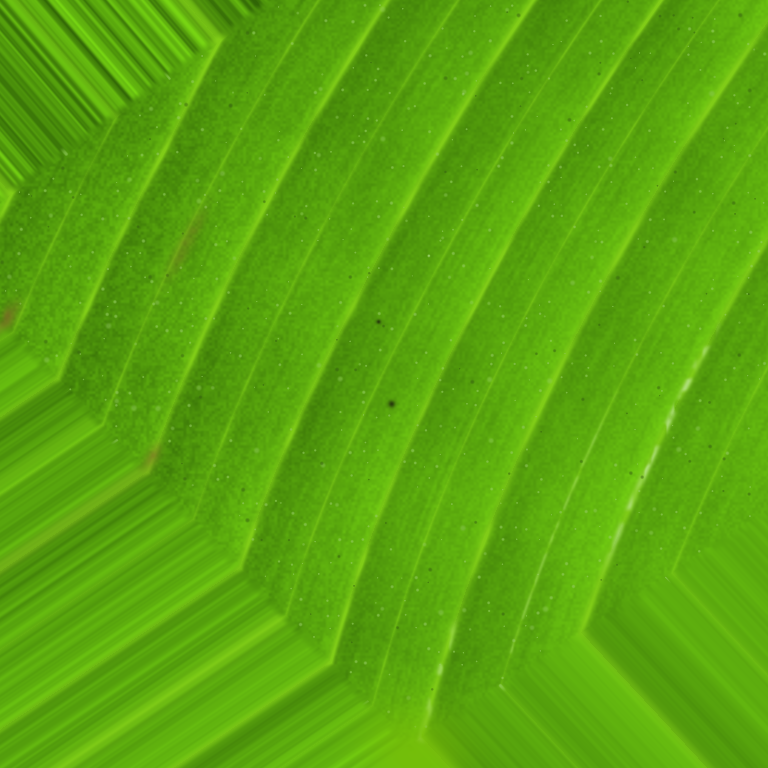
This texture is drawn by a WebGL 1 fragment shader. Its source:

```glsl
precision highp float;
// Close view of a ribbed green leaf: curved veins are the whole-number lines of a
// bent coordinate, with folded shading, grain and specks between them. Past three
// slanted borders the surface is pulled outward into straight streaks.
uniform vec2 u_resolution;

float hash(vec2 p) {
  vec3 h = fract(vec3(p.xyx) * 0.1031);
  h += dot(h, h.yzx + 33.33);
  return fract((h.x + h.y) * h.z);
}

float noise(vec2 p) {
  vec2 i = floor(p), f = fract(p);
  f = f * f * (3.0 - 2.0 * f);
  return mix(mix(hash(i), hash(i + vec2(1.0, 0.0)), f.x),
             mix(hash(i + vec2(0.0, 1.0)), hash(i + vec2(1.0)), f.x), f.y);
}

float clouds(vec2 p) {
  return 0.55 * noise(p) + 0.3 * noise(p * 2.03 + 7.1) + 0.15 * noise(p * 4.1 + 3.3);
}

// Slides points beyond a border back onto it along a fixed direction
vec2 pullToBorder(vec2 p, vec2 onBorder, vec2 inward, vec2 along) {
  float d = min(dot(p - onBorder, inward), 0.0);
  return p - along * d / dot(along, inward);
}

float ridge(float dist, float width) {
  return exp(-dist * dist / (width * width));
}

// Bent coordinate across the ribs: even numbers are main veins, odd are minor
float ribCoord(vec2 p) {
  float start = 0.329 - 0.635 * p.y + 0.245 * p.y * p.y;
  float k = (p.x - start) / (0.0875 - 0.0115 * p.y);
  float bulge = 0.2 - 0.15 * smoothstep(0.3, 0.75, p.y);
  float shift = bulge * ridge(k - 4.7, 1.5) - 0.13 * ridge(k - 7.5, 0.8);
  shift -= 0.12 * ridge(k, 0.7) * (1.0 - smoothstep(0.03, 0.2, p.y));
  return k - shift - 0.2 * smoothstep(9.5, 11.1, k);
}

// Soft oval spot tilted with the veins; size is (across, along)
float spot(vec2 p, vec2 center, vec2 size) {
  vec2 d = p - center;
  vec2 q = vec2(d.x * 0.88 + d.y * 0.47, d.y * 0.88 - d.x * 0.47) / size;
  return exp(-dot(q, q));
}

// Small round flecks, one candidate per grid cell
float flecks(vec2 p, float cells, float density) {
  vec2 g = p * cells, id = floor(g);
  vec2 center = 0.25 + 0.5 * vec2(hash(id + 3.7), hash(id + 9.2));
  float radius = mix(0.05, 0.14, hash(id + 5.5));
  float shape = 1.0 - smoothstep(radius * 0.3, radius * 1.5, length(fract(g) - center));
  return shape * step(1.0 - density, hash(id));
}

vec3 leafColor(vec2 p, float streaked, float upperLeft) {
  float k = min(ribCoord(p), 11.6);
  float fold = fract(k * 0.5);
  float mainDist = (0.5 - abs(fold - 0.5)) * 0.144;
  float minorDist = abs(fold - 0.5) * 0.144;
  float inner = 1.0 - streaked;
  // Broad light, fold shading, grain and fine fibres
  float tone = 0.29 + 0.33 * smoothstep(0.1, 1.1, p.x * 0.8 + p.y * 0.6);
  float crease = 1.0 - smoothstep(0.97, 1.0, fold);
  tone += (0.36 * fold - 0.15 + 0.2 * exp((fold - 1.0) * 9.0)) * crease;
  tone += 0.12 * (fract(k) - 0.5) - 0.17 * exp(-fold * 9.0);
  tone += 0.5 * (clouds(p * 6.0) - 0.5);
  float rough = mix(0.42, 0.24, smoothstep(0.1, 0.6, p.x));
  float grain = noise(p * 270.0) - 0.5 + 0.5 * (noise(p * 120.0) - 0.5);
  tone += rough * grain * mix(1.0, 0.4, streaked);
  tone += 0.2 * (noise(vec2(k * 14.0, p.y * 9.0)) - 0.5);
  float bands = noise(p * 150.0) * 0.55 + noise(p * 310.0 + 4.0) * 0.45 - 0.5;
  float left = 1.0 - smoothstep(0.5, 0.56, p.x);
  tone += streaked * (0.14 * left + bands * mix(0.35 + 0.45 * left, 2.5, upperLeft));
  vec3 col = mix(vec3(0.26, 0.51, 0.035), vec3(0.40, 0.735, 0.06), clamp(tone, -0.5, 1.6));
  // Veins
  float mainVein = ridge(mainDist, 0.0036) * 0.62 + ridge(mainDist, 0.009) * 0.25;
  float minorVein = ridge(minorDist, 0.0019) * 0.34 + ridge(minorDist, 0.007) * 0.14;
  float vary = (0.6 + 0.7 * noise(vec2(k * 2.0, p.y * 30.0))) * mix(1.0, 0.7, streaked);
  float flare = streaked * (ridge(k - 5.0, 0.14) + 0.5 * ridge(k - 0.85, 0.1));
  float vein = (mainVein + minorVein) * vary + 0.55 * flare;
  col = mix(col, vec3(0.50, 0.80, 0.09), clamp(vein, 0.0, 1.0));
  // Worn pale lengths on the right-hand veins
  float worn = smoothstep(0.40, 0.48, p.y) * (1.0 - smoothstep(0.66, 0.76, p.y));
  float pale = ridge(k - 10.0, 0.045) * worn;
  pale += ridge(k - 9.0, 0.03) * smoothstep(0.5, 0.55, p.y) * 0.35;
  pale += ridge(k - 8.0, 0.05) * smoothstep(0.8, 0.84, p.y) * 0.7;
  pale *= inner * smoothstep(0.25, 0.7, noise(p * vec2(110.0, 70.0)));
  col = mix(col, vec3(0.70, 0.88, 0.52), pale * 0.85);
  // Scattered flecks and blemishes
  float fleck = flecks(p, 62.0, 0.2) + flecks(p + 0.19, 37.0, 0.1) * 0.7;
  col = mix(col, vec3(0.58, 0.80, 0.38), fleck * 0.6 * inner);
  col = mix(col, vec3(0.20, 0.36, 0.06), flecks(p + 0.37, 50.0, 0.06) * 0.5 * inner);
  float brown = spot(p, vec2(0.242, 0.318), vec2(0.009, 0.045)) * 0.45;
  brown += spot(p, vec2(0.012, 0.411), vec2(0.009, 0.018)) * 0.85;
  brown += spot(p, vec2(0.197, 0.597), vec2(0.008, 0.018)) * 0.65;
  col = mix(col, vec3(0.48, 0.40 + 0.12 * streaked, 0.15), brown * (0.6 + 0.5 * noise(p * 130.0)));
  float dark = spot(p, vec2(0.510, 0.526), vec2(0.0045)) + spot(p, vec2(0.493, 0.419), vec2(0.003));
  return mix(col, vec3(0.12, 0.17, 0.04), dark * 0.85);
}

void main() {
  vec2 p = gl_FragCoord.xy / u_resolution;
  p.y = 1.0 - p.y; // leaf space runs downward
  vec2 q = pullToBorder(p, vec2(0.0, 0.264), vec2(0.592, 0.806), vec2(0.65, 0.76));
  float upperLeft = smoothstep(0.0, 0.004, length(p - q));
  q = pullToBorder(q, vec2(0.0, 0.414), vec2(0.721, -0.693), vec2(0.83, -0.56));
  q = pullToBorder(q, vec2(0.534, 0.970), vec2(-0.549, -0.836), vec2(-0.68, -0.73));
  vec3 col = leafColor(q, smoothstep(0.0, 0.012, length(p - q)), upperLeft);
  float corner = 0.6 * spot(p, vec2(0.54, 0.98), vec2(0.07, 0.06));
  gl_FragColor = vec4(clamp(mix(col, vec3(0.48, 0.74, 0.02), corner), 0.0, 1.0), 1.0);
}
```
